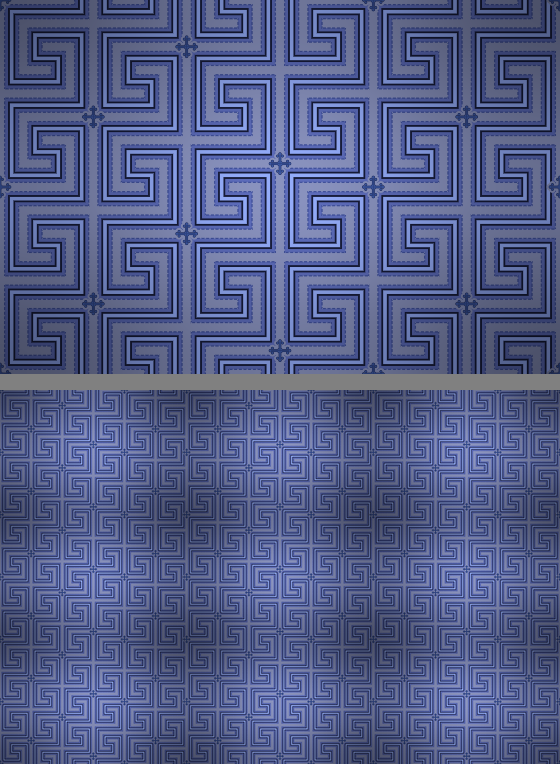
Top, the tile; bottom, the same tile 3 across and 3 down.
This pattern is drawn by a WebGL 1 fragment shader. Its source:

```glsl
precision highp float;

uniform vec2 u_resolution;

// Layout: one unit is half the spacing of the fret lines.
const vec2 GRID = vec2(6.0, 4.0);      // columns, rows
const float CELL = 8.0;                // units per repeat
const float COLUMN_STEP = 2.0;         // drop from one column to the next
const float CROSS_PERIOD = 16.0;       // vertical spacing of the crosses
const float CROSS_STEP = 10.0;

// Half widths of the bands around the fret line.
const float LIGHT_EDGE = 0.155;
const float NAVY_EDGE = 0.31;
const float FRINGE_EDGE = 0.60;
const float STITCHES_PER_UNIT = 2.5;
const vec2 STITCH_HALF = vec2(0.125, 0.055);
const float MEDALLION_MARGIN = 0.17;

const vec3 GREY = vec3(0.540, 0.575, 0.750);
const vec3 LIGHT = vec3(0.580, 0.675, 0.980);
const vec3 NAVY = vec3(0.085, 0.105, 0.220);
const vec3 FRINGE = vec3(0.365, 0.425, 0.735);
const vec3 STITCH = vec3(0.250, 0.315, 0.610);
const vec3 CROSS = vec3(0.240, 0.350, 0.650);
const vec3 CROSS_LINE = vec3(0.130, 0.190, 0.400);

const vec2 SHADE = vec2(0.25, 0.20);   // darkening at side and top edges
const float TAU = 6.283185;

// Keeps the nearer offset from p to the segment a-b, with square corners.
void nearest(vec2 p, vec2 a, vec2 b, inout vec2 best) {
  vec2 offset = abs(p - clamp(p, a, b));
  if (max(offset.x, offset.y) < max(best.x, best.y)) best = offset;
}

// Offset to the meander line of one repeat.
vec2 fretOffset(vec2 p) {
  vec2 best = vec2(CELL);
  nearest(p, vec2(1.0, 0.0), vec2(7.0, 0.0), best);
  nearest(p, vec2(1.0, 0.0), vec2(1.0, 6.0), best);
  nearest(p, vec2(1.0, 6.0), vec2(5.0, 6.0), best);
  nearest(p, vec2(5.0, 4.0), vec2(5.0, 6.0), best);
  nearest(p, vec2(3.0, 4.0), vec2(5.0, 4.0), best);
  nearest(p, vec2(3.0, 2.0), vec2(3.0, 4.0), best);
  nearest(p, vec2(3.0, 2.0), vec2(7.0, 2.0), best);
  nearest(p, vec2(7.0, 2.0), vec2(7.0, 8.0), best);
  nearest(p, vec2(1.0, 8.0), vec2(7.0, 8.0), best);
  return best;
}

float boxDistance(vec2 p, vec2 halfSize) {
  vec2 d = abs(p) - halfSize;
  return length(max(d, 0.0)) + min(max(d.x, d.y), 0.0);
}

// Folds the four arms of a cross onto the positive x axis.
vec2 foldArms(vec2 p) {
  p = abs(p);
  return p.y > p.x ? p.yx : p;
}

// Cross with three-lobed arm ends.
float crossDistance(vec2 p) {
  float arm = boxDistance(p, vec2(0.80, 0.12));
  float tip = length(p - vec2(0.82, 0.0)) - 0.15;
  float lobe = length(p - vec2(0.65, 0.20)) - 0.13;
  float hub = length(p) - 0.25;
  return min(min(arm, hub), min(tip, lobe));
}

float cover(float dist, float pixel) {
  return 1.0 - smoothstep(-0.6 * pixel, 0.6 * pixel, dist);
}

void main() {
  vec2 uv = gl_FragCoord.xy / u_resolution;
  vec2 p = vec2(uv.x, 1.0 - uv.y) * GRID * CELL;
  float pixel = GRID.x * CELL / u_resolution.x;

  // Fret bands
  float column = floor(p.x / CELL);
  vec2 cell = mod(vec2(p.x, p.y - 1.0 - COLUMN_STEP * column), CELL);
  vec2 offset = fretOffset(cell);
  float dist = max(offset.x, offset.y);
  vec3 color = mix(GREY, FRINGE, cover(dist - FRINGE_EDGE, pixel));

  // Stitches along the fringe
  float along = offset.x > offset.y ? cell.y : cell.x;
  float stitchX = (fract(along * STITCHES_PER_UNIT) - 0.5) / STITCHES_PER_UNIT;
  float stitch = boxDistance(vec2(stitchX, dist - FRINGE_EDGE), STITCH_HALF);
  color = mix(color, STITCH, cover(stitch, pixel));

  color = mix(color, NAVY, cover(dist - NAVY_EDGE, pixel));
  color = mix(color, LIGHT, cover(dist - LIGHT_EDGE, pixel));

  // Crosses on the column borders, wrapping with the columns
  float border = floor(p.x / CELL + 0.5);
  float drop = CROSS_STEP * mod(mod(border, GRID.x), 4.0);
  float crossY = mod(p.y - drop + 0.5 * CROSS_PERIOD, CROSS_PERIOD) - 0.5 * CROSS_PERIOD;
  vec2 arm = foldArms(vec2(p.x - border * CELL, crossY));
  float crossDist = crossDistance(arm);
  color = mix(color, GREY, cover(crossDist - MEDALLION_MARGIN, pixel));
  color = mix(color, CROSS_LINE, cover(crossDist, pixel));
  color = mix(color, CROSS, cover(crossDist + 0.05, pixel));
  color = mix(color, CROSS_LINE, 0.7 * cover(boxDistance(arm, vec2(0.72, 0.02)), pixel));

  // Periodic shading, darkest at the corners
  color *= 1.0 - dot(SHADE, 0.5 + 0.5 * cos(TAU * uv));
  gl_FragColor = vec4(color, 1.0);
}
```
